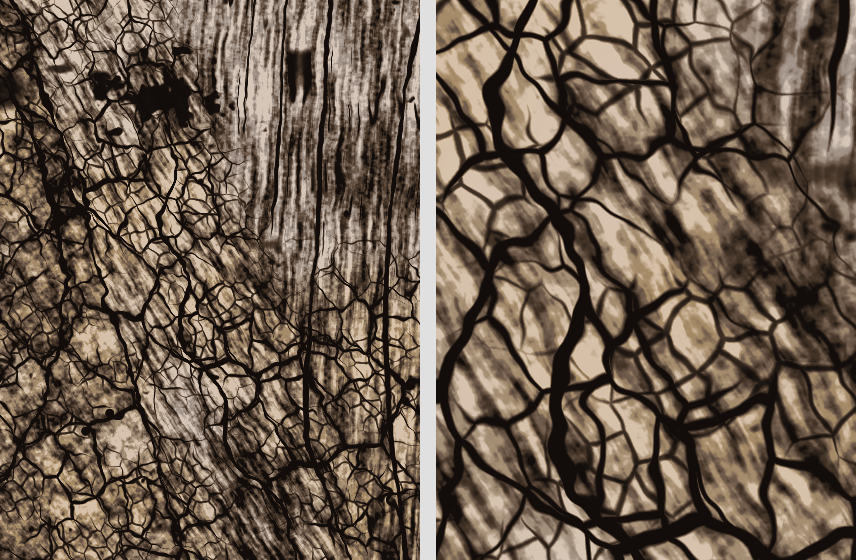
Left: the whole. Right: its middle third, enlarged.
A Shadertoy shader for this texture:

```glsl
#define COARSE 9.0
#define MEDIUM 20.0
#define FINE 40.0
#define SOFT 0.0011
#define GRAIN_CONTRAST 1.35
#define BLACK vec3(0.07, 0.052, 0.045)
#define DARK vec3(0.26, 0.20, 0.15)
#define BROWN vec3(0.44, 0.36, 0.30)
#define GREY vec3(0.63, 0.575, 0.535)
#define TAN vec3(0.65, 0.54, 0.39)
#define PALE vec3(0.84, 0.775, 0.72)

float hash(vec2 p) {
    return fract(sin(dot(p, vec2(127.1, 311.7))) * 43758.5453);
}

float noise(vec2 p) {
    vec2 i = floor(p), f = fract(p);
    f = f * f * (3.0 - 2.0 * f);
    return mix(mix(hash(i), hash(i + vec2(1, 0)), f.x),
               mix(hash(i + vec2(0, 1)), hash(i + vec2(1, 1)), f.x), f.y);
}

float fbm(vec2 p) {
    float sum = 0.0, amp = 0.57;
    for (int i = 0; i < 3; i++) {
        sum += amp * noise(p);
        p = p * 2.03 + 17.3;
        amp *= 0.5;
    }
    return sum;
}

vec2 seed(vec2 c) {
    return 0.5 + 0.8 * (vec2(hash(c), hash(c + 71.7)) - 0.5);
}

// Voronoi: x is the distance to the cell border, y a random cell value
vec2 cells(vec2 p, float scale) {
    p *= scale;
    vec2 c = floor(p), f = p - c, nearCell = vec2(0), nearVec = vec2(9);
    for (int k = 0; k < 9; k++) {
        vec2 o = vec2(k % 3, k / 3) - 1.0;
        vec2 r = o + seed(c + o) - f;
        if (dot(r, r) < dot(nearVec, nearVec)) { nearVec = r; nearCell = o; }
    }
    float d = 9.0;
    for (int k = 0; k < 25; k++) {
        vec2 o = nearCell + vec2(k % 5, k / 5) - 2.0;
        vec2 r = o + seed(c + o) - f, e = r - nearVec;
        if (dot(e, e) > 1e-4) d = min(d, dot(0.5 * (r + nearVec), normalize(e)));
    }
    return vec2(d / scale, hash(c + nearCell + 5.5));
}

// Dark opening of half width w
float gap(float d, float w) {
    return smoothstep(0.0, SOFT, w) * (1.0 - smoothstep(w - SOFT, w + SOFT, abs(d)));
}

vec3 woodColour(float t, float warm) {
    vec3 col = mix(BLACK, DARK, smoothstep(0.05, 0.28, t));
    col = mix(col, BROWN, smoothstep(0.26, 0.46, t));
    col = mix(col, mix(GREY, TAN, warm), smoothstep(0.44, 0.62, t));
    return mix(col, PALE * mix(vec3(1), vec3(1.0, 0.97, 0.91), warm), smoothstep(0.64, 0.86, t));
}

void mainImage(out vec4 fragColor, in vec2 fragCoord) {
    vec2 p = fragCoord / iResolution.y;
    vec2 jag = vec2(fbm(p * 18.0), fbm(p * 18.0 + 40.0)) - 0.5;
    vec2 fray = vec2(noise(p * 75.0), noise(p * 75.0 + 9.0)) - 0.5;
    vec2 q = p + 0.026 * jag + 0.007 * fray;
    vec2 s = p + 0.010 * jag + 0.002 * fray;
    float y = q.y;

    // Regions: rough bark, upright boards, diagonal strip
    float seamX = 0.06 + 0.3 * (0.9 - y);
    float valleyX = 0.115 - 0.9 * (y - 0.5) * (y - 0.5);
    float bark = 1.0 - smoothstep(-0.01, 0.01, q.x - seamX);
    float upright = smoothstep(-0.07, 0.07, q.x - 0.30 - 0.36 * (1.0 - y));
    float board = upright * smoothstep(0.32, 0.68, y);
    float top = smoothstep(0.65, 0.82, y) * (1.0 - bark);
    mat2 alongGrain = mat2(0.85, 0.52, 0.52, -0.85);
    vec2 diag = alongGrain * s;
    float band = (diag.x - 0.43) / 0.06;
    float strip = exp(-band * band) * (1.0 - smoothstep(0.25, 0.45, y));

    // Wood grain, patches and grit
    vec2 rise = vec2(s.x - 0.06 * s.y, s.y);
    float grain = mix(fbm(diag * vec2(150.0, 24.0)), fbm(rise * vec2(130.0, 12.0)), upright);
    grain = mix(grain, fbm(p * 70.0), 0.6 * bark);
    float tone = 0.60 + GRAIN_CONTRAST * (grain - 0.5) + 0.65 * (fbm(p * 6.0) - 0.5);
    tone += 0.55 * (fbm(p * 160.0) - 0.5) + 0.06 * top + 0.05 * bark;
    tone -= 0.20 * strip + 0.15 * upright * (1.0 - smoothstep(0.25, 0.5, y));

    // Crackled plates at three sizes, a little longer along the grain
    mat2 turn = mat2(1.0, 0.0, 0.0, 0.75) * alongGrain;
    vec2 big = cells(turn * q, COARSE);
    vec2 mid = cells(turn * q + 3.1, MEDIUM);
    vec2 small = cells(turn * (p + 0.014 * jag + 0.006 * fray) + 7.7, FINE);
    float open = noise(p * 11.0 + 3.0);
    float plates = (1.0 - 0.95 * board) * (1.0 - 0.6 * strip);
    float bigPlates = plates * (1.0 - 0.8 * top);
    tone += bigPlates * (0.16 * (big.y - 0.5) - 0.20 * (1.0 - smoothstep(0.0, 0.014, big.x)));
    tone += plates * (0.14 * (mid.y - 0.5) - 0.08 * (1.0 - smoothstep(0.0, 0.006, mid.x)));
    float crack = gap(big.x, 0.0042 * open * bigPlates);
    crack = max(crack, gap(mid.x, 0.0024 * smoothstep(0.1, 0.9, noise(p * 17.0)) * plates));
    crack = max(crack, 0.8 * gap(small.x, 0.0017 * smoothstep(0.25, 0.85, noise(p * 21.0 + 8.0)) * plates));

    // Hairline splits along the boards
    float split = abs(noise(rise * vec2(60.0, 4.5)) - 0.5);
    crack = max(crack, board * (1.0 - smoothstep(0.01, 0.06, split)) * smoothstep(0.4, 0.6, noise(p * 19.0)));

    // Long fissures
    float vary = 0.5 + 0.8 * open;
    float v = y - 0.7, bend = y - 0.42;
    float heartX = 0.30 + 0.5 * v * v + 0.018 * sin(31.0 * (y - 0.45));
    crack = max(crack, gap(q.x - heartX, 0.0045 * vary * (1.0 - smoothstep(0.66, 0.8, y))));
    crack = max(crack, gap(q.x - seamX, 0.0036 * vary));
    crack = max(crack, gap(q.x - valleyX, 0.0055 * vary));
    crack = max(crack, gap(s.x - 0.545 - 0.06 * (y - 0.25) - 0.45 * max(0.22 - y, 0.0), 0.0042 * vary));
    crack = max(crack, gap(s.x - 0.69 - 0.2 * bend * bend, 0.0042 * vary));
    for (float i = 0.0; i < 2.0; i++) {
        float reach = smoothstep(0.55, 0.65, y - 0.24 * i);
        crack = max(crack, gap(s.x - 0.485 + 0.06 * i - 0.06 * (y - 0.55), 0.003 * vary * reach));
    }

    // Shaded hollows, soot and knot holes
    tone -= 0.20 * bark * smoothstep(valleyX, valleyX + 0.01, q.x) * smoothstep(0.4, 0.5, y);
    tone -= 0.25 * exp(-abs(q.x - valleyX) * 65.0) + 0.15 * exp(-abs(q.x - seamX) * 80.0);
    crack = max(crack, 0.85 * (1.0 - smoothstep(0.015, 0.055, length(q - vec2(0.01, 0.84)))));
    vec2 burn = (p - vec2(0.29, 0.83)) / vec2(0.11, 0.09);
    float soot = 1.5 * (fbm(p * 34.0) - 0.5) + 0.55 * exp(-dot(burn, burn));
    crack = max(crack, 0.93 * smoothstep(0.42, 0.58, soot));
    for (float i = 0.0; i < 2.0; i++) {
        vec2 scorch = (q - vec2(0.11 + 0.07 * i, 0.882 - 0.016 * i)) * vec2(1.0, 2.4);
        crack = max(crack, 0.85 * (1.0 - smoothstep(0.012, 0.032, length(scorch))));
        crack = max(crack, gap(length(p - vec2(0.153 + 0.043 * i, 0.23 + 0.032 * i)), 0.008));
    }

    float warm = 0.85 - board - 0.7 * strip - 0.4 * top + 1.3 * (fbm(p * 9.0 + 20.0) - 0.5);
    tone = mix(tone, 0.03, crack);
    fragColor = vec4(woodColour(tone, clamp(warm, 0.0, 1.0)), 1.0);
}
```
